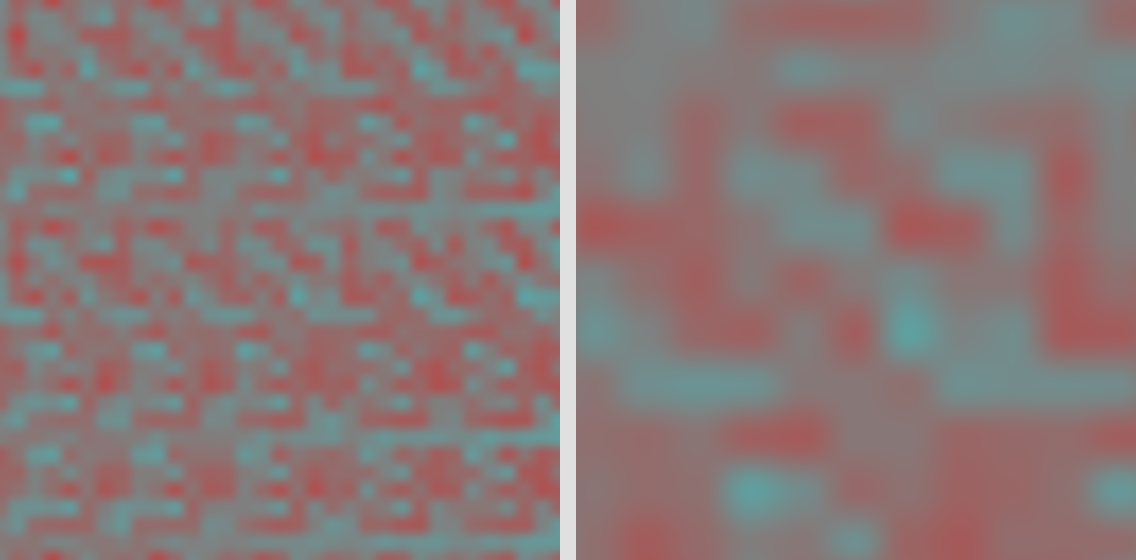
Left, the full canvas; right, a detail of the centre.
A three.js fragment shader for this texture:

```glsl
// Soft red and teal value noise whose lattice nearly repeats across and down.
#define CELLS 32.0        // lattice cells along each side
#define BAND_WIDTH 6.4    // cells in one repeat across
#define BAND_SHIFT 0.1    // where the first band begins, in cells
#define BAND_HEIGHT 13.0  // rows in one repeat down
#define SKIP_ROW 25.5     // below this row the repeat jumps back
#define SKIP_SIZE 6.0     // rows jumped back
#define WEAR 0.12         // share of variation unique to each cell
#define TEAL vec3(0.32, 0.68, 0.68)
#define RED vec3(0.76, 0.24, 0.24)

varying vec2 vUv;

float hash(vec2 p) {
  vec3 q = fract(p.xyx * 0.1031);
  q += dot(q, q.yzx + 33.33);
  return fract((q.x + q.y) * q.z);
}

// Value at a lattice point: shared by all repeats, drifting from band to band
float latticeValue(vec2 cell) {
  float row = cell.y - SKIP_SIZE * step(SKIP_ROW, cell.y);
  row = floor(mod(row + 0.5, BAND_HEIGHT));
  float slot = floor(fract((cell.x - BAND_SHIFT) / BAND_WIDTH) * BAND_WIDTH);

  float pairSlot = floor((slot + mod(row, 2.0)) * 0.5);
  float wide = hash(vec2(pairSlot + 41.0, row + 7.0));
  float early = hash(vec2(slot + 83.0, row + 19.0));
  float late = hash(vec2(slot + 127.0, row + 53.0));
  float repeated = 0.5 * (wide + mix(early, late, cell.x / CELLS));
  return mix(repeated, hash(cell + 211.0), WEAR);
}

// Smooth blend of the four surrounding lattice points
float valueNoise(vec2 p) {
  vec2 cell = floor(p);
  vec2 f = fract(p);
  vec2 blend = f * f * (3.0 - 2.0 * f);
  float upper = mix(latticeValue(cell), latticeValue(cell + vec2(1.0, 0.0)), blend.x);
  float lower = mix(latticeValue(cell + vec2(0.0, 1.0)), latticeValue(cell + 1.0), blend.x);
  return mix(upper, lower, blend.y);
}

void main() {
  // Rows are counted from the top edge
  vec2 p = vec2(vUv.x, 1.0 - vUv.y) * CELLS;
  gl_FragColor = vec4(mix(TEAL, RED, valueNoise(p)), 1.0);
}
```
